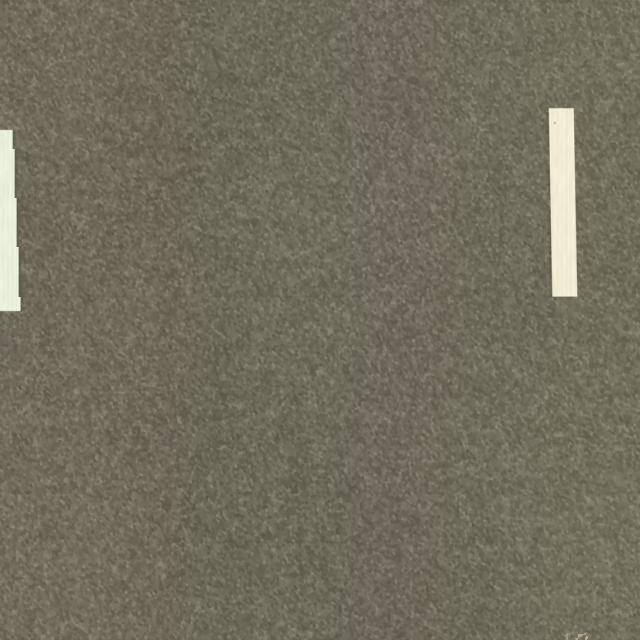
This texture is drawn by a Shadertoy shader. Its source:

```glsl
// Worn asphalt seen from above, with two pale lane dashes and faint scan seams.

const float SEAM_STEP = 0.0768;   // height of one scan strip
const float SEAM_START = 0.0025;  // offset of the strips from the top edge

vec2 hash2(vec2 p) {
    vec3 q = fract(p.xyx * vec3(0.1031, 0.1030, 0.0973));
    q += dot(q, q.yzx + 33.33);
    return fract((q.xx + q.yz) * q.zy);
}

// Soft cellular noise: random tones blended around jittered cell points.
float cellTone(vec2 p, float sharpness) {
    vec2 cell = floor(p);
    float tone = 0.0, total = 0.0;
    for (int j = -1; j <= 1; j++) {
        for (int i = -1; i <= 1; i++) {
            vec2 id = cell + vec2(i, j);
            vec2 toPoint = id + hash2(id) - p;
            float weight = exp(-sharpness * dot(toPoint, toPoint));
            tone += weight * hash2(id + 71.7).x;
            total += weight;
        }
    }
    return tone / total - 0.5;
}

// Soft bump centred on a coordinate.
float bump(float x, float center, float width) {
    float d = (x - center) / width;
    return exp(-d * d);
}

// Coverage of the span from a to b with a smoothed edge.
float span(float x, float a, float b, float soft) {
    return smoothstep(a - soft, a + soft, x) * (1.0 - smoothstep(b - soft, b + soft, x));
}

// Broad vertical tints and slow mottling of the road.
vec3 roadTint(vec2 uv) {
    vec3 color = vec3(0.437, 0.419, 0.358);
    float sway = 0.012 * sin(uv.y * 9.0) + 0.008 * sin(uv.y * 21.0 + 1.0);
    float x = uv.x + sway;
    color += vec3(0.014, 0.002, 0.004) * bump(x, 0.14, 0.10);
    color += vec3(-0.010, 0.004, -0.002) * bump(x, 0.47, 0.09);
    color += vec3(0.006, -0.008, 0.003) * bump(x, 0.61, 0.06);
    color += vec3(0.010, 0.018, 0.006) * smoothstep(0.62, 1.0, x);
    color -= 0.010 * bump(x, 0.29, 0.09);
    color += 0.007 * sin(uv.x * 7.0 + 2.0 * sin(uv.y * 4.0)) * sin(uv.y * 6.0 + 0.8);
    return color;
}

// Fine slanted grit with coarser clumps and small bright chips.
float roadGrain(vec2 uv) {
    vec2 slanted = vec2(uv.x + 0.35 * uv.y, uv.y - 0.2 * uv.x);
    float fine = cellTone(slanted * vec2(245.0, 205.0), 5.0);
    float coarse = cellTone(slanted * vec2(115.0, 85.0) + 19.0, 4.0);
    float chips = smoothstep(0.29, 0.45, fine);
    return 0.115 * fine + 0.042 * coarse + 0.030 * chips;
}

// Thin dark joint followed by a slight lift below it.
float scanSeam(float stripPosition) {
    float phase = fract(stripPosition);
    float joint = min(phase, 1.0 - phase) * SEAM_STEP;
    return -0.012 * bump(joint, 0.0, 0.0018) + 0.005 * (0.5 - phase);
}

// Paint with fine vertical streaks.
vec3 paint(vec3 base, vec2 uv) {
    float streak = sin(uv.x * 900.0) + 0.6 * sin(uv.x * 1570.0 + 2.0);
    float wear = cellTone(uv * vec2(210.0, 65.0), 4.0);
    return base + 0.010 * streak + 0.035 * wear;
}

void mainImage(out vec4 fragColor, in vec2 fragCoord) {
    vec2 uv = fragCoord / iResolution.xy;
    float soft = max(0.9 / iResolution.y, 0.0012);
    float strip = (1.0 - uv.y - SEAM_START) / SEAM_STEP;

    // Road surface
    vec3 color = roadTint(uv) + roadGrain(uv) + scanSeam(strip);

    // Left dash, stepped outward at each scan seam
    float leftEdge = 0.0198 + 0.0031 * clamp(floor(strip) - 2.0, 0.0, 4.0);
    float leftRows = span(uv.y, 0.514, 0.797, soft);
    float leftRim = leftRows * bump(uv.x, leftEdge + 0.002, 0.0025);
    color = mix(color, vec3(0.32, 0.34, 0.30), 0.55 * leftRim);
    float leftDash = leftRows * (1.0 - smoothstep(leftEdge - soft, leftEdge + soft, uv.x));
    color = mix(color, paint(vec3(0.92, 0.94, 0.86), uv), leftDash);

    // Right dash, leaning slightly
    float lean = 0.0055 * (0.831 - uv.y) / 0.294;
    float rightX = uv.x - lean;
    float rightRows = span(uv.y, 0.5365, 0.831, soft);
    color -= 0.05 * rightRows * bump(rightX, 0.855, 0.0025);
    float rightDash = rightRows * span(rightX, 0.8575, 0.8965, soft);
    color = mix(color, paint(vec3(0.95, 0.925, 0.83), uv), rightDash);
    float scuff = 1.0 - smoothstep(0.001, 0.003, length(uv - vec2(0.867, 0.808)));
    color -= 0.18 * scuff * rightDash;

    // Pale flecks at the lower right border
    float fleckArea = span(uv.x, 0.885, 0.922, 0.004) * (1.0 - smoothstep(0.008, 0.014, uv.y));
    float fleck = smoothstep(0.05, 0.28, cellTone(uv * vec2(230.0, 190.0) + 7.0, 7.0));
    color = mix(color, vec3(0.78, 0.73, 0.62), 0.75 * fleck * fleckArea);

    fragColor = vec4(clamp(color, 0.0, 1.0), 1.0);
}
```
